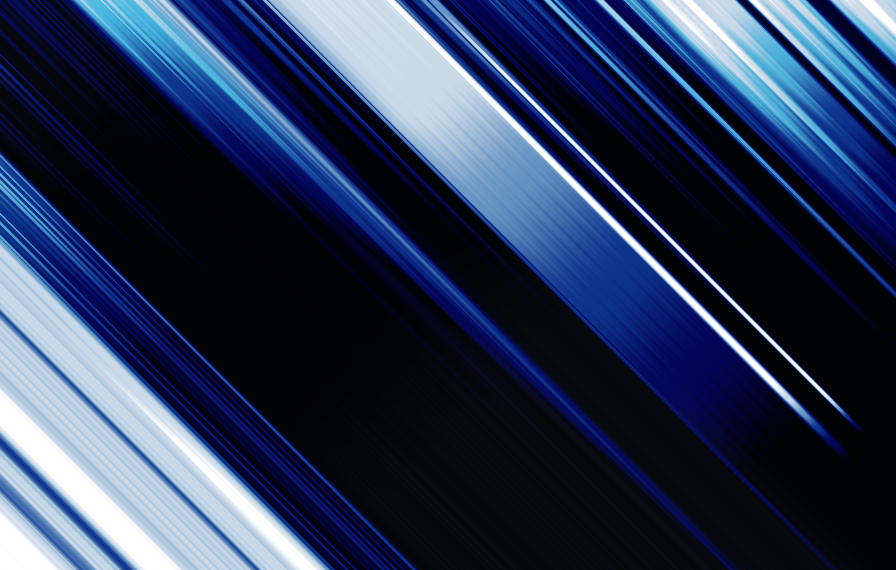
Give the GLSL for this background, as a WebGL 1 fragment shader.

```glsl
precision highp float;
// Diagonal light streaks: white, steel and royal blue bands fading into black.
uniform vec2 u_resolution;

const vec3 BLACK = vec3(0.004, 0.006, 0.014);
const vec3 NAVY = vec3(0.01, 0.02, 0.34);
const vec3 ROYAL = vec3(0.05, 0.20, 0.55);
const vec3 STEEL = vec3(0.40, 0.58, 0.76);
const vec3 AQUA = vec3(0.28, 0.72, 0.88);
const vec3 PALE = vec3(0.79, 0.85, 0.91);
const vec3 CHARCOAL = vec3(0.026, 0.036, 0.05);

float hash(float n) {
  return fract(sin(n * 127.1) * 43758.5);
}

// Soft-edged interval from lo to hi.
float band(float x, float lo, float hi, float soft) {
  return smoothstep(lo - soft, lo + soft, x) * (1.0 - smoothstep(hi - soft, hi + soft, x));
}

// Thin bright line around a centre.
float line(float x, float centre, float width) {
  return 1.0 - smoothstep(width * 0.2, width, abs(x - centre));
}

// One-dimensional cellular noise: jittered lines of random width and strength.
float streaks(float x, float density) {
  float p = x * density;
  float cell = floor(p);
  float light = 0.0;
  for (int i = -1; i <= 1; i++) {
    float id = cell + float(i);
    float centre = id + 0.5 + 0.7 * (hash(id) - 0.5);
    float width = mix(0.25, 0.85, hash(id + 17.3));
    light = max(light, hash(id + 41.7) * line(p, centre, width));
  }
  return light;
}

// Fine brushed texture from layered sines, about -1 to 1.
float grain(float x) {
  return (sin(x * 310.0) + sin(x * 523.0 + 1.0) + sin(x * 187.0 + 2.0)) / 3.0;
}

// Colour of a light level, from black through blue to white.
vec3 ramp(float level, float aqua) {
  vec3 col = mix(BLACK, NAVY, smoothstep(0.0, 0.22, level));
  col = mix(col, ROYAL, smoothstep(0.22, 0.42, level));
  col = mix(col, mix(STEEL, AQUA, aqua), smoothstep(0.42, 0.66, level));
  col = mix(col, PALE, smoothstep(0.64, 0.85, level));
  return mix(col, vec3(1.0), smoothstep(0.86, 1.0, level));
}

// Pale striped corner with its blue border.
float cornerLight(float across, float along, float fine) {
  float pale = 0.82 + 0.04 * grain(across) + 0.08 * (fine - 0.4);
  pale += 0.22 * line(across, -0.46, 0.03) * smoothstep(0.6, 1.4, along);
  pale += 0.20 * band(across, -0.75, -0.68, 0.012);
  pale += 0.20 * (1.0 - smoothstep(-0.91, -0.87, across));
  pale -= 0.30 * line(across, -0.55, 0.012);
  pale -= 0.34 * line(across, -0.775, 0.02);
  pale -= 0.26 * line(across, -0.85, 0.025);
  float blue = max(0.14, 0.72 - 0.65 * along) + 0.28 * (fine - 0.3);
  blue = max(blue, line(across, -0.272, 0.008) * (0.66 - 0.12 * along));
  float level = mix(pale, blue, smoothstep(-0.432, -0.408, across));
  return level * (1.0 - smoothstep(-0.274, -0.262, across));
}

// Blue beam whose right edge stays lit the longest.
float beamLight(float across, float along, float fine) {
  float decay = mix(0.9, 0.34, smoothstep(0.17, 0.29, across));
  float level = 0.88 - decay * along + 0.16 * (fine - 0.4);
  return level * band(across, 0.125, 0.299, 0.012);
}

// Wide central sheet with bright rims and a separate thin ray.
float sheetLight(float across, float along) {
  float level = min(0.95 - 0.1 * along, 1.48 - 0.68 * along) + 0.025 * grain(across);
  level -= 0.16 * (1.0 - smoothstep(0.46, 0.54, across)) * (1.0 - smoothstep(0.6, 1.3, along));
  level *= band(across, 0.468, 0.69, 0.006);
  level = max(level, line(across, 0.464, 0.008) * (0.9 - 0.32 * along));
  float rimEnd = 1.0 - smoothstep(2.0, 2.34, along);
  level = max(level, line(across, 0.684, 0.018) * rimEnd);
  float rayEnd = smoothstep(0.3, 1.1, along) * (1.0 - smoothstep(2.12, 2.3, along));
  return max(level, line(across, 0.755, 0.009) * rayEnd);
}

// Pale sheets in the upper right, parted by dark gaps.
float upperLight(float across, float along, float broad, float fine) {
  float level = min(0.96, 0.92 - 1.05 * (along - 1.32));
  level += 0.25 * (broad - 0.45) + 0.12 * (fine - 0.4);
  level += 0.28 * smoothstep(1.46, 1.48, across);
  level *= 1.0 - 0.9 * line(across, 1.302, 0.016);
  level *= 1.0 - 0.85 * band(across, 1.415, 1.455, 0.008);
  return level * smoothstep(1.08, 1.17, across);
}

void main() {
  vec2 p = gl_FragCoord.xy / u_resolution.y;
  float depth = 1.0 - p.y;
  float across = p.x - depth;
  float along = p.x + depth;
  float broad = streaks(across, 32.0);
  float fine = streaks(across + 3.7, 85.0);

  // Loose streaks over the dark areas.
  float loose = (0.08 + 0.62 * broad + 0.25 * fine - 1.1 * depth) * band(across, 0.3, 1.14, 0.02);
  loose = max(loose, (0.42 * fine - 0.42 * along) * band(across, -0.26, 0.13, 0.02));
  loose = max(loose, 0.10 * broad * band(across, 0.0, 0.46, 0.03) * (1.0 - smoothstep(1.0, 2.0, along)));
  loose = max(loose, line(across, 0.96, 0.012) * (0.75 - 1.2 * depth));
  loose = max(loose, line(across, 1.055, 0.009) * (0.8 - 0.7 * depth));

  float level = max(loose, cornerLight(across, along, fine));
  level = max(level, beamLight(across, along, fine));
  level = max(level, sheetLight(across, along));
  level = max(level, upperLight(across, along, broad, fine));

  float aqua = band(across, 0.12, 0.26, 0.03) + 0.8 * smoothstep(0.72, 1.0, across);
  aqua += 0.6 * band(across, -0.42, -0.27, 0.02);
  vec3 col = ramp(clamp(level, 0.0, 1.0), clamp(aqua, 0.0, 1.0));

  // Faint brushed charcoal at both ends of the dark band.
  float ends = smoothstep(0.3, 0.75, abs(along - 0.85)) * band(across, -0.27, 0.5, 0.06);
  col += CHARCOAL * ends * (0.7 + 0.5 * fine) * (1.0 - smoothstep(0.0, 0.4, level));
  gl_FragColor = vec4(col, 1.0);
}
```
